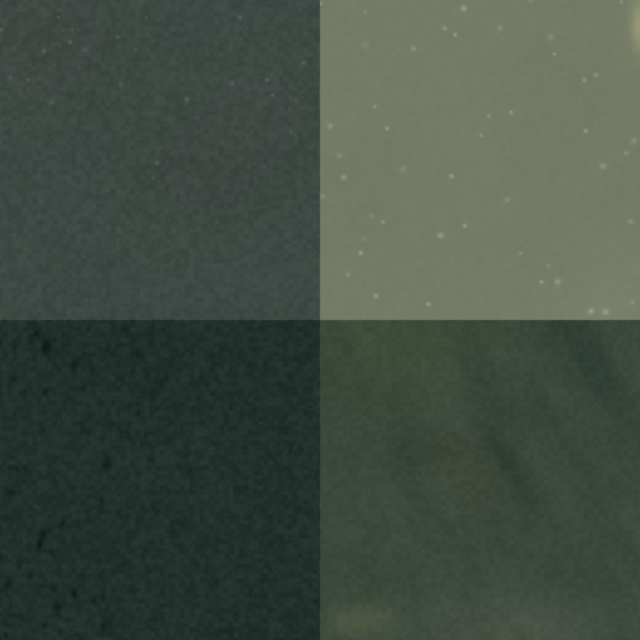
Reproduce this texture procedurally as a WebGL 2 fragment shader.

```glsl
#version 300 es
precision highp float;
// Four weathered stone tiles in muted greens, with grain, pale flecks and dark pits.

#define GRAIN_SCALE 130.0
#define MOTTLE_SCALE 7.0
#define FLECK_CELLS 42.0
#define PIT_CELLS 54.0
#define EDGE_WIDTH 0.0015
#define SLATE vec3(0.238, 0.286, 0.263)
#define SAGE vec3(0.450, 0.480, 0.396)
#define PINE vec3(0.126, 0.193, 0.172)
#define MOSS vec3(0.230, 0.282, 0.232)

uniform vec2 u_resolution;
out vec4 fragColor;

float hash(vec2 p) {
    vec3 q = fract(vec3(p.xyx) * 0.1031);
    q += dot(q, q.yzx + 33.33);
    return fract((q.x + q.y) * q.z);
}

float valueNoise(vec2 p) {
    vec2 cell = floor(p);
    vec2 f = fract(p);
    f = f * f * (3.0 - 2.0 * f);
    float low = mix(hash(cell), hash(cell + vec2(1, 0)), f.x);
    float high = mix(hash(cell + vec2(0, 1)), hash(cell + vec2(1, 1)), f.x);
    return mix(low, high, f.y);
}

// Layered noise centred on zero
float fbm(vec2 p) {
    float sum = 0.0;
    float weight = 0.5;
    for (int i = 0; i < 4; i++) {
        sum += weight * (valueNoise(p) - 0.5);
        p = mat2(1.6, 1.2, -1.2, 1.6) * p + 17.0;
        weight *= 0.5;
    }
    return sum;
}

// Soft spots, one candidate per grid cell, kept with the given chance
float spots(vec2 uv, float cells, float chance, float radius, float seed) {
    vec2 p = uv * cells;
    vec2 base = floor(p);
    float total = 0.0;
    for (int y = -1; y <= 1; y++) {
        for (int x = -1; x <= 1; x++) {
            vec2 cell = base + vec2(x, y);
            vec2 centre = cell + vec2(hash(cell + seed), hash(cell + seed + 31.0));
            float kept = step(hash(cell + seed + 67.0), chance);
            float size = radius * mix(0.6, 1.2, hash(cell + seed + 93.0));
            vec2 d = (p - centre) / size;
            float strength = mix(0.35, 1.0, hash(cell + seed + 131.0));
            total += kept * strength * exp(-dot(d, d));
        }
    }
    return min(total, 1.0);
}

// Gaussian patch, with slant tilting its long axis
float patchAt(vec2 uv, vec2 centre, vec2 size, float slant) {
    vec2 d = uv - centre;
    d.x += slant * d.y;
    d /= size;
    return exp(-dot(d, d));
}

void main() {
    vec2 uv = gl_FragCoord.xy / u_resolution;
    float grain = fbm(uv * GRAIN_SCALE);
    float mottle = fbm(uv * MOTTLE_SCALE);

    // Upper left: slate with a faint warm band and dim flecks
    vec3 slate = SLATE + 0.075 * grain + 0.020 * mottle;
    float warmth = patchAt(uv, vec2(0.36, 0.78), vec2(0.11, 0.13), -0.5)
                 + patchAt(uv, vec2(0.06, 0.94), vec2(0.12, 0.10), 0.0);
    slate += vec3(0.014, -0.006, 0.001) * warmth;
    float flecksHigh = smoothstep(0.48, 0.85, uv.y);
    slate += vec3(0.10, 0.12, 0.11) * flecksHigh * spots(uv, FLECK_CELLS, 0.14, 0.14, 5.0);

    // Upper right: smooth sage with pale flecks and a bright corner
    vec3 sage = SAGE + 0.025 * grain + 0.020 * mottle;
    sage += vec3(0.15, 0.14, 0.12) * spots(uv, FLECK_CELLS, 0.09, 0.18, 11.0);
    sage += vec3(0.14, 0.12, 0.07) * patchAt(uv, vec2(1.0, 0.96), vec2(0.014, 0.04), 0.0);
    sage += 0.018 * patchAt(uv, vec2(0.98, 0.52), vec2(0.16, 0.10), 0.0);

    // Lower left: rough pine with pits gathering toward the outer side
    vec3 pine = PINE + 0.085 * grain + 0.020 * mottle;
    float pitting = 1.0 - 0.65 * smoothstep(0.08, 0.32, uv.x);
    float pits = spots(uv * vec2(1.0, 0.7), PIT_CELLS, 0.28, 0.32, 23.0);
    pine -= vec3(0.055, 0.070, 0.060) * pits * pitting;

    // Lower right: moss with slanted shadows, a brown centre and a pale foot
    float streaks = fbm(vec2(uv.x + 0.55 * uv.y, 0.35 * uv.y - 0.2 * uv.x) * 22.0);
    vec3 moss = MOSS + 0.055 * grain + 0.045 * streaks + 0.015 * mottle;
    float shade = patchAt(uv, vec2(0.93, 0.42), vec2(0.035, 0.11), 0.5)
                + 0.8 * patchAt(uv, vec2(0.79, 0.28), vec2(0.022, 0.07), 0.6)
                + 0.6 * patchAt(uv, vec2(0.75, 0.42), vec2(0.03, 0.06), 0.5)
                + 0.5 * patchAt(uv, vec2(0.65, 0.29), vec2(0.05, 0.04), 0.0);
    moss -= vec3(0.048, 0.042, 0.030) * shade;
    moss += vec3(0.008, 0.016, -0.016) * patchAt(uv, vec2(0.62, 0.47), vec2(0.12, 0.08), 0.0);
    moss += vec3(0.022, 0.003, -0.004) * patchAt(uv, vec2(0.72, 0.27), vec2(0.05, 0.06), 0.4);
    moss += vec3(0.045, 0.035, 0.035) * patchAt(uv, vec2(0.80, 0.02), vec2(0.20, 0.05), 0.0);
    moss += vec3(0.060, 0.050, 0.020) * patchAt(uv, vec2(0.56, 0.03), vec2(0.05, 0.025), -0.6);

    // Join the tiles at the centre lines
    vec2 side = smoothstep(0.5 - EDGE_WIDTH, 0.5 + EDGE_WIDTH, uv);
    vec3 colour = mix(mix(pine, moss, side.x), mix(slate, sage, side.x), side.y);
    fragColor = vec4(clamp(colour, 0.0, 1.0), 1.0);
}
```
